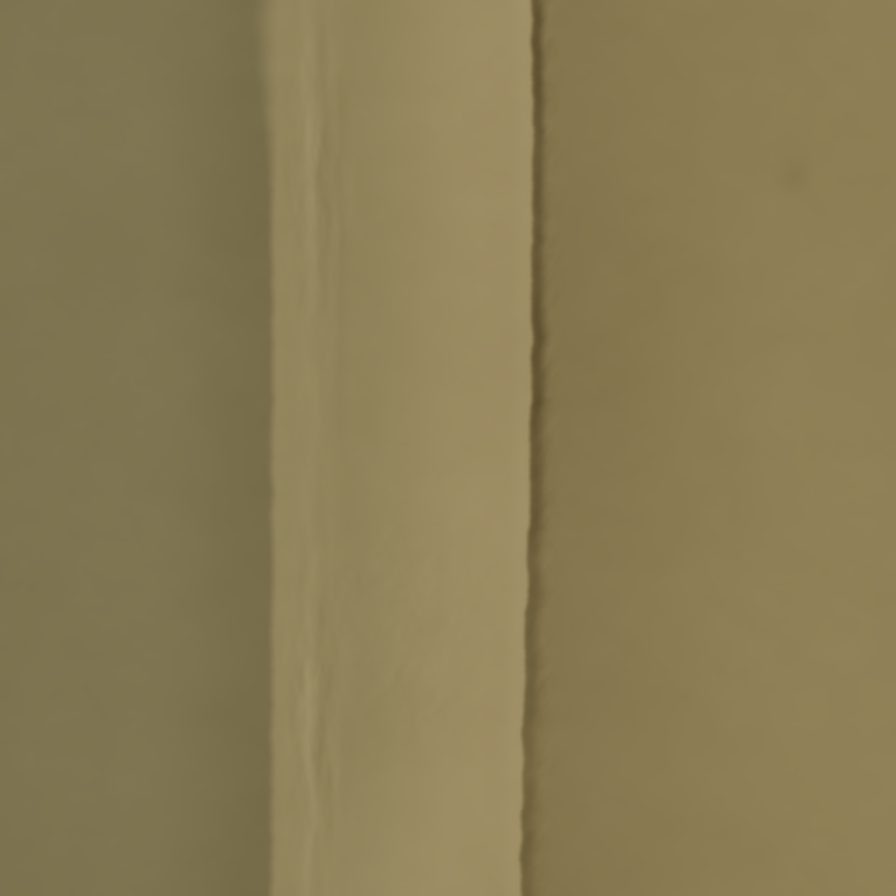
Write a WebGL 1 fragment shader that draws this texture.

```glsl
precision highp float;
// A raised vertical band of tan plaster with rough edges between two flat panels.
uniform vec2 u_resolution;

const vec3 LEFT_FAR = vec3(0.495, 0.455, 0.315);
const vec3 LEFT_NEAR = vec3(0.465, 0.425, 0.288);
const vec3 RIGHT_NEAR = vec3(0.525, 0.462, 0.307);
const vec3 RIGHT_FAR = vec3(0.560, 0.498, 0.336);
const vec3 BAND_STRIP = vec3(0.572, 0.522, 0.362);
const vec3 BAND_HOLLOW = vec3(0.562, 0.510, 0.350);
const vec3 BAND_LIGHT = vec3(0.612, 0.548, 0.385);
const float LEFT_EDGE = 0.304;
const float RIGHT_EDGE = 0.593;
const float CREASE_X = 0.352;
const float EDGE_ROUGHNESS = 0.006;
const float CREASE_RELIEF = 0.075;
const float GRAIN = 0.012;

float hash(vec2 p) {
  return fract(sin(dot(p, vec2(127.1, 311.7))) * 43758.5453);
}

float noise(vec2 p) {
  vec2 i = floor(p);
  vec2 f = fract(p);
  f = f * f * (3.0 - 2.0 * f);
  return mix(mix(hash(i), hash(i + vec2(1.0, 0.0)), f.x),
             mix(hash(i + vec2(0.0, 1.0)), hash(i + vec2(1.0, 1.0)), f.x), f.y);
}

float fbm(vec2 p) {
  float sum = 0.0;
  float amplitude = 0.5;
  for (int i = 0; i < 4; i++) {
    sum += amplitude * (noise(p) - 0.5);
    p = p * 2.03 + vec2(17.3, 9.1);
    amplitude *= 0.5;
  }
  return sum;
}

// Soft bump centred on c with half width w.
float bump(float x, float c, float w) {
  float d = (x - c) / w;
  return exp(-d * d);
}

// Slope of the surface as lit from the left.
float relief(vec2 p, vec2 scale) {
  return fbm(p * scale) - fbm((p + vec2(0.006, -0.003)) * scale);
}

void main() {
  vec2 uv = gl_FragCoord.xy / u_resolution;
  float x = uv.x;
  float y = uv.y;

  // Edge positions with a gentle lean and a torn outline
  float leftX = LEFT_EDGE - 0.008 * smoothstep(0.75, 1.0, y)
              + EDGE_ROUGHNESS * fbm(vec2(3.0, y * 38.0));
  float rightX = RIGHT_EDGE - 0.012 * smoothstep(0.65, 0.0, y)
               + EDGE_ROUGHNESS * fbm(vec2(8.0, y * 45.0));
  float leftSoftness = mix(0.006, 0.018, smoothstep(0.75, 1.0, y));
  float bandFromLeft = smoothstep(-leftSoftness, leftSoftness, x - leftX);
  float rightPanel = smoothstep(-0.003, 0.004, x - rightX);

  // Flat panels
  vec3 leftColor = mix(LEFT_FAR, LEFT_NEAR, smoothstep(0.16, 0.30, x));
  vec3 rightColor = mix(RIGHT_NEAR, RIGHT_FAR, smoothstep(0.61, 0.92, x));
  rightColor += 0.012 * (0.5 - y) * smoothstep(0.6, 1.0, x);

  // Band: lit strip, shallow hollow, brighter right side
  vec3 bandColor = mix(BAND_STRIP, BAND_HOLLOW, smoothstep(0.36, 0.39, x));
  bandColor = mix(bandColor, BAND_LIGHT, smoothstep(0.39, 0.54, x));
  bandColor += 0.018 * smoothstep(0.3, 0.0, y) * smoothstep(0.30, 0.42, x) * (1.0 - smoothstep(0.45, 0.55, x));
  bandColor += 0.012 * bump(x, rightX - 0.008, 0.010);

  // Long wrinkles beside the left edge, strongest high and low
  float creaseAmount = 0.25 + bump(y, 0.80, 0.15) + 1.1 * bump(y, 0.20, 0.14);
  float creaseZone = bump(x, CREASE_X, 0.032) * creaseAmount;
  bandColor += CREASE_RELIEF * creaseZone * relief(uv, vec2(60.0, 14.0));
  float wander = 0.022 * fbm(vec2(21.0, y * 13.0));
  float foldX = x - CREASE_X - wander;
  bandColor += 0.020 * creaseAmount * (bump(foldX, -0.006, 0.007) - bump(foldX, 0.008, 0.008));
  bandColor -= 0.012 * bump(x, 0.379, 0.007) * smoothstep(0.35, 0.6, y) * (1.0 - smoothstep(0.88, 0.95, y));

  // Crumpled patch low in the middle of the band
  float crumple = bump(x, 0.455, 0.075) * bump(y, 0.30, 0.16);
  bandColor += 0.055 * crumple * relief(uv, vec2(32.0, 24.0));

  // Join the three surfaces
  vec3 color = mix(leftColor, bandColor, bandFromLeft);
  color = mix(color, rightColor, rightPanel);

  // Broken shadow hugging the right edge
  float gap = x - rightX;
  float shadowBreak = 0.8 + 0.9 * fbm(vec2(5.0, y * 24.0));
  float shadowWidth = mix(0.010, 0.007, smoothstep(0.3, 0.9, y));
  float shadow = bump(gap, 0.007, shadowWidth) * shadowBreak;
  shadow *= mix(0.55, 1.0, smoothstep(0.15, 0.65, y));
  color -= vec3(0.145, 0.135, 0.105) * shadow * rightPanel;
  color -= 0.022 * exp(-max(gap, 0.0) / 0.025) * rightPanel;

  // Slanted scuffs fading away from the shadow
  float scuffZone = bump(gap, 0.018, 0.014) * rightPanel;
  color += 0.05 * scuffZone * fbm(vec2(x * 70.0 + y * 20.0, y * 75.0 - x * 95.0));

  // Faint stains and mottling
  float stain = bump(x, 0.888, 0.017) * bump(y, 0.805, 0.022);
  color -= 0.018 * stain;
  color += 0.022 * fbm(uv * 7.0 + 4.0);
  color += GRAIN * fbm(uv * vec2(34.0, 40.0));

  gl_FragColor = vec4(clamp(color, 0.0, 1.0), 1.0);
}
```
